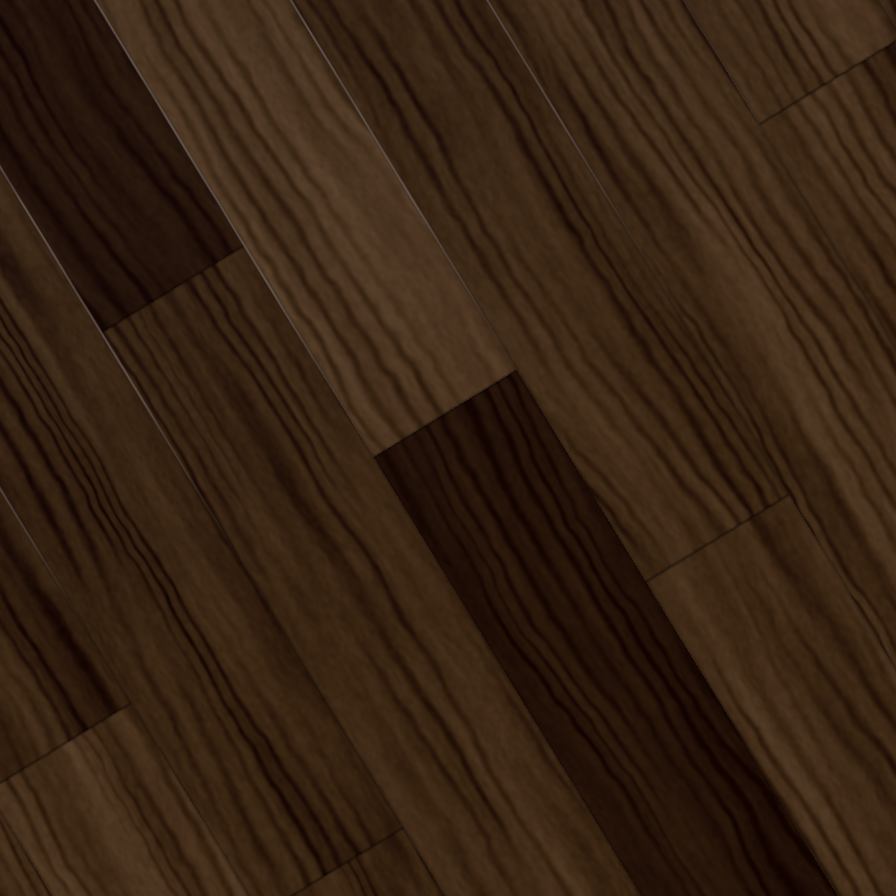
Reproduce this texture procedurally as a Shadertoy shader.

```glsl
// Dark walnut floor boards laid on a diagonal, each row staggered by a fixed step.
// Every board has its own tone; long wavy veins, fine fibres and pores follow its
// length, and a pale glint runs along the side seams near the upper left.

#define BOARD_ANGLE 0.548
#define BOARD_WIDTH 0.187
#define BOARD_LENGTH 0.924
#define ROW_OFFSET 0.090
#define END_OFFSET 0.653
#define STAGGER 0.277
#define SEAM_HALF 0.0012
#define VEIN_COUNT 46.0
#define VEIN_DEPTH 0.52
#define FIBRE_DEPTH 0.42
#define STREAK_DEPTH 0.42
#define SPECKLE_DEPTH 0.24

const vec3 DARK = vec3(0.110, 0.045, 0.017);
const vec3 MID = vec3(0.212, 0.132, 0.062);
const vec3 LIGHT = vec3(0.310, 0.220, 0.138);
const vec3 GLINT = vec3(0.43, 0.38, 0.36);

// Tone of the two alternating boards in each of nine rows
const float TONES[18] = float[18](
    0.58, 0.62,  0.34, 0.70,  0.44, 0.40,  0.50, 0.05,  0.03, 0.76,
    0.56, 0.42,  0.55, 0.58,  0.68, 0.60,  0.60, 0.60);

float hash(vec2 p) {
    vec3 q = fract(vec3(p.xyx) * 0.1031);
    q += dot(q, q.yzx + 33.33);
    return fract((q.x + q.y) * q.z);
}

float noise(vec2 p) {
    vec2 cell = floor(p), f = fract(p);
    f = f * f * (3.0 - 2.0 * f);
    return mix(mix(hash(cell), hash(cell + vec2(1, 0)), f.x),
               mix(hash(cell + vec2(0, 1)), hash(cell + vec2(1, 1)), f.x), f.y);
}

// Signed change of tone caused by the grain; x across the board, y along it
float grain(vec2 p) {
    p.x += 0.040 * (noise(p * vec2(4.0, 3.0)) - 0.5);
    p.x += 0.008 * (noise(p * vec2(14.0, 13.0)) - 0.5);
    p.x += 0.0035 * (noise(p * vec2(45.0, 50.0)) - 0.5);

    // Dark veins at uneven spacing, swelling and fading along their length
    float phase = p.x * VEIN_COUNT + 2.2 * noise(p * vec2(20.0, 1.6) + 9.0);
    float ridge = pow(0.5 + 0.5 * sin(6.2832 * phase), 2.5);
    float strength = smoothstep(0.1, 0.8, noise(p * vec2(30.0, 4.5) + 63.0));
    float veins = ridge * strength - 0.18;

    // Broad streaks, thin fibres and small pores
    float streaks = noise(p * vec2(24.0, 1.3) + 31.0) - 0.5;
    float fibres = 0.6 * noise(p * vec2(85.0, 5.0)) + 0.4 * noise(p * vec2(160.0, 13.0)) - 0.5;
    float speckle = 0.5 * noise(p * vec2(230.0, 75.0)) + 0.5 * noise(p * vec2(250.0, 170.0)) - 0.5;
    return STREAK_DEPTH * streaks + FIBRE_DEPTH * fibres
         - VEIN_DEPTH * veins + SPECKLE_DEPTH * speckle;
}

// Soft line of the given half width around zero distance
float line(float dist, float halfWidth, float soft) {
    return 1.0 - smoothstep(halfWidth - soft, halfWidth + soft, dist);
}

void mainImage(out vec4 fragColor, in vec2 fragCoord) {
    vec2 uv = fragCoord / iResolution.y;
    uv.y = 1.0 - uv.y;
    float soft = max(1.0 / iResolution.y, 0.0012);

    // Board axes: x across, y along, running down to the right
    float c = cos(BOARD_ANGLE), s = sin(BOARD_ANGLE);
    vec2 p = vec2(c * uv.x - s * uv.y, s * uv.x + c * uv.y);

    // Staggered board layout
    float across = (p.x - ROW_OFFSET) / BOARD_WIDTH;
    float row = floor(across);
    float along = (p.y - END_OFFSET - STAGGER * row) / BOARD_LENGTH;
    vec2 board = vec2(row, floor(along));
    float sideDist = (0.5 - abs(fract(across) - 0.5)) * BOARD_WIDTH;
    float endDist = (0.5 - abs(fract(along) - 0.5)) * BOARD_LENGTH;

    // Wood colour from board tone and grain
    int index = 2 * int(clamp(row + 4.0, 0.0, 8.0)) + int(mod(board.y, 2.0));
    float tone = TONES[index];
    vec2 shift = 40.0 * vec2(hash(board + 50.0), hash(board + 91.0));
    float contrast = mix(0.65, 1.0, smoothstep(0.0, 0.5, tone));
    float value = clamp(tone + 0.04 + contrast * grain(p + shift), -0.18, 1.15);
    vec3 color = value < 0.5 ? mix(DARK, MID, value * 2.0)
                             : mix(MID, LIGHT, value * 2.0 - 1.0);

    // Cool sheen toward the upper part
    color += vec3(0.002, 0.006, 0.012) * (1.0 - smoothstep(0.2, 0.9, p.y));

    // Dark joints at the ends, faint grooves and fading glints at the sides
    color *= 1.0 - 0.40 * line(endDist, 0.0014, 1.5 * soft);
    color *= 1.0 - 0.20 * line(sideDist, 0.0022, 1.5 * soft);
    float fade = 1.0 - smoothstep(0.40, 0.69, p.y);
    fade *= 1.0 - 0.75 * smoothstep(0.42, 0.58, p.x);
    float wear = 0.6 + 0.4 * noise(vec2(row * 7.3, p.y * 28.0));
    color = mix(color, GLINT, 0.9 * fade * wear * line(sideDist, SEAM_HALF, soft));

    fragColor = vec4(clamp(color, 0.0, 1.0), 1.0);
}
```
